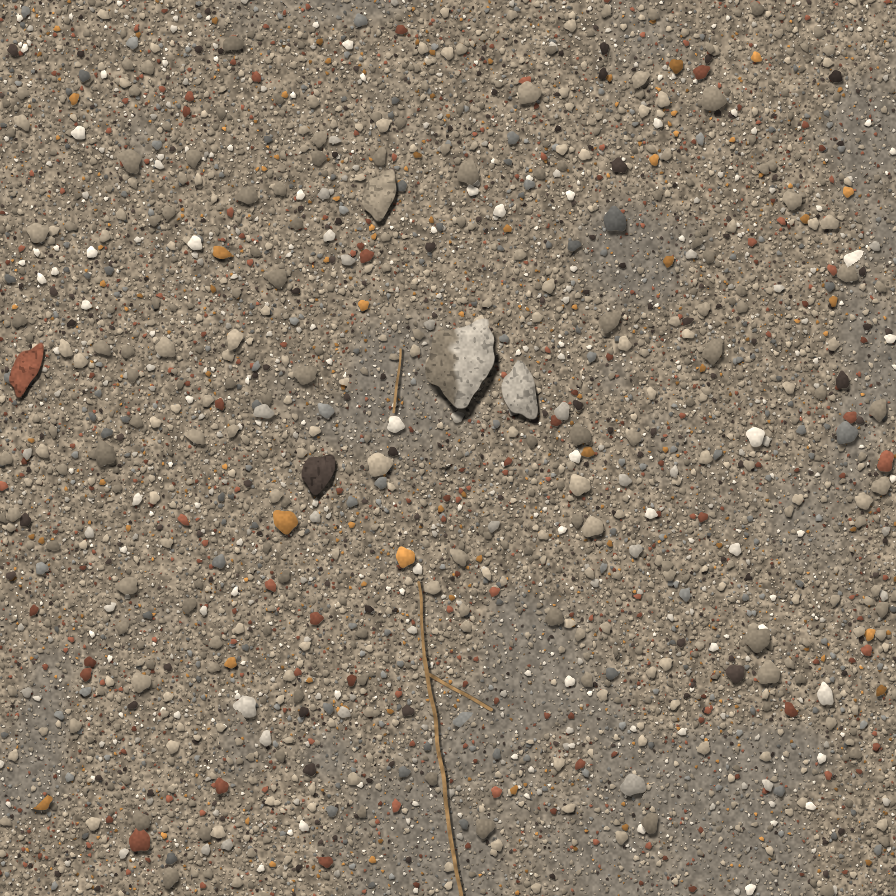
Write a WebGL 2 fragment shader that draws this texture.

```glsl
#version 300 es
precision highp float;
precision highp int;

uniform vec2 u_resolution;
out vec4 fragColor;

const int   LAYERS         = 4;
const float FINEST_CELLS   = 190.0;  // grid cells across the canvas, finest layer
const float LAYER_SCALE    = 0.54;   // cell count ratio between layers
const float FINEST_DENSITY = 0.88;   // share of cells holding a grain
const float DENSITY_FALL   = 0.60;
const float SHADOW_DEPTH   = 0.56;
const vec2  LIGHT_DIR      = vec2(-0.34, 0.94);
const vec3  SOIL  = vec3(0.575, 0.520, 0.445);
const vec3  CLAY  = vec3(0.520, 0.485, 0.435);
const vec3  TAN   = vec3(0.645, 0.588, 0.505);
const vec3  PALE  = vec3(0.830, 0.785, 0.715);
const vec3  GREY  = vec3(0.500, 0.490, 0.465);
const vec3  RED   = vec3(0.530, 0.330, 0.255);
const vec3  OCHRE = vec3(0.690, 0.490, 0.270);
const vec3  DARK  = vec3(0.280, 0.240, 0.215);
const vec3  STRAW = vec3(0.620, 0.490, 0.330);

vec3 hash3(ivec3 key) {
    uvec3 x = uvec3(key) * 1664525u + 1013904223u;
    x.x += x.y * x.z; x.y += x.z * x.x; x.z += x.x * x.y;
    x ^= x >> 16u;
    x.x += x.y * x.z; x.y += x.z * x.x; x.z += x.x * x.y;
    return vec3(x >> 16u) / 65535.0;
}

float noise(vec2 p, int seed) {
    ivec2 i = ivec2(floor(p));
    vec2 f = fract(p);
    f = f * f * (3.0 - 2.0 * f);
    float a = hash3(ivec3(i, seed)).x;
    float b = hash3(ivec3(i + ivec2(1, 0), seed)).x;
    float c = hash3(ivec3(i + ivec2(0, 1), seed)).x;
    float d = hash3(ivec3(i + ivec2(1, 1), seed)).x;
    return mix(mix(a, b, f.x), mix(c, d, f.x), f.y);
}

vec2 rotate(vec2 p, float angle) {
    float c = cos(angle), s = sin(angle);
    return vec2(c * p.x + s * p.y, c * p.y - s * p.x);
}

// Relative distance to a lumpy ellipse: 1 on the outline
float pebbleDistance(vec2 p, vec2 radii, float angle, float phase) {
    vec2 q = rotate(p, angle) / radii;
    float a = atan(q.y, q.x);
    return length(q) * (1.0 + 0.10 * sin(3.0 * a + phase) + 0.06 * sin(5.0 * a - 2.0 * phase));
}

vec3 mineral(float pick, float brightness) {
    vec3 c = pick < 0.60 ? TAN : pick < 0.73 ? PALE : pick < 0.83 ? GREY
           : pick < 0.90 ? RED : pick < 0.94 ? OCHRE : DARK;
    return c * mix(0.76, 1.24, brightness);
}

// One layer of scattered grains with cast shadows
void addGrains(inout vec3 color, vec2 uv, float cells, float density, int seed) {
    vec2 p = uv * cells;
    ivec2 home = ivec2(floor(p));
    float pixel = cells / u_resolution.y;
    float shadow = 0.0, cover = 0.0;
    vec3 body = color;
    for (int y = -1; y <= 1; y++)
    for (int x = -1; x <= 1; x++) {
        ivec2 cell = home + ivec2(x, y);
        vec3 place = hash3(ivec3(cell, seed));
        if (place.z > density) continue;
        vec3 form = hash3(ivec3(cell, seed + 1));
        vec3 look = hash3(ivec3(cell, seed + 2));
        vec2 q = p - vec2(cell) - mix(vec2(0.12), vec2(0.88), place.xy);
        float radius = mix(0.20, 0.44, form.x * form.x);
        vec2 radii = radius * vec2(1.0, mix(0.60, 0.98, form.y));
        float angle = form.z * 6.2832, phase = look.z * 6.2832;
        float edge = 0.6 * pixel / radii.y;
        float d = pebbleDistance(q, radii, angle, phase);
        float ds = pebbleDistance(q + LIGHT_DIR * radius * 0.42, radii, angle, phase);
        shadow = max(shadow, 1.0 - smoothstep(0.85 - edge, 1.12 + edge, ds));
        float mask = 1.0 - smoothstep(1.0 - edge, 1.0 + edge, d);
        float lit = 1.0 + 0.25 * dot(q, LIGHT_DIR) / radius - 0.10 * d * d;
        body = mix(body, mineral(look.x, look.y) * lit, mask);
        cover = max(cover, mask);
    }
    color = mix(color * (1.0 - SHADOW_DEPTH * shadow), body, cover);
}

// A single large stone with a pitted surface
void addStone(inout vec3 color, vec2 uv, vec2 center, vec2 radii, float angle, vec3 tint, float crust) {
    vec2 q = uv - center;
    float size = min(radii.x, radii.y);
    float edge = 0.7 / (u_resolution.y * size);
    float rough = 0.16 * (noise(uv * 90.0, 71) - 0.5);
    float d = pebbleDistance(q, radii, angle, 1.3) + rough;
    float ds = pebbleDistance(q + LIGHT_DIR * size * 0.38, radii, angle, 1.3) + rough;
    color *= 1.0 - 0.72 * (1.0 - smoothstep(0.92, 1.08, ds));
    float pits = smoothstep(0.64, 0.86, noise(uv * 270.0, 73));
    float grain = mix(0.90, 1.08, noise(uv * 130.0, 74));
    float stain = crust * smoothstep(0.1, 0.3, -q.x / radii.x + rough * 2.0);
    vec3 surface = mix(tint, TAN * 0.9, stain) * grain * (1.0 - 0.25 * pits);
    surface *= 0.96 + 0.14 * dot(q / radii, LIGHT_DIR) - 0.10 * d * d;
    color = mix(color, surface, 1.0 - smoothstep(1.0 - edge, 1.0 + edge, d));
}

float segmentDistance(vec2 p, vec2 a, vec2 b) {
    vec2 ab = b - a;
    return length(p - a - ab * clamp(dot(p - a, ab) / dot(ab, ab), 0.0, 1.0));
}

void addTwig(inout vec3 color, vec2 uv, vec2 a, vec2 b, float width) {
    vec2 q = uv + vec2(0.0012 * (noise(uv * 30.0, 81) - 0.5) * 4.0, 0.0);
    float pixel = 0.7 / u_resolution.y;
    float ds = segmentDistance(q - vec2(0.0025, -0.0015), a, b);
    color *= 1.0 - 0.5 * (1.0 - smoothstep(width - pixel, width + 2.0 * pixel, ds));
    float d = segmentDistance(q, a, b);
    vec3 bark = STRAW * mix(0.8, 1.2, noise(uv * 120.0, 82));
    color = mix(color, bark, 1.0 - smoothstep(width - pixel, width + pixel, d));
}

void main() {
    vec2 uv = gl_FragCoord.xy / u_resolution.y;

    // Packed soil with smoother clay patches
    float patches = 0.65 * noise(uv * 7.0, 11) + 0.35 * noise(uv * 19.0, 12);
    float smoothness = smoothstep(0.48, 0.78, patches);
    float grit = 0.55 * (noise(uv * 270.0, 13) - 0.5) + 0.35 * (noise(uv * 110.0, 14) - 0.5);
    vec3 color = mix(SOIL, CLAY, smoothness) * (1.0 + grit * mix(0.85, 0.45, smoothness));

    // Grains from fine to coarse
    float cells = FINEST_CELLS, density = FINEST_DENSITY;
    for (int i = 0; i < LAYERS; i++) {
        addGrains(color, uv, cells, density * mix(1.0, 0.55, smoothness), 100 + 10 * i);
        cells *= LAYER_SCALE;
        density *= DENSITY_FALL;
    }

    // Dry stems, stones and a leaf
    addTwig(color, uv, vec2(0.468, 0.350), vec2(0.475, 0.265), 0.0016);
    addTwig(color, uv, vec2(0.475, 0.265), vec2(0.513, 0.000), 0.0022);
    addTwig(color, uv, vec2(0.480, 0.247), vec2(0.548, 0.208), 0.0019);
    addTwig(color, uv, vec2(0.447, 0.610), vec2(0.441, 0.540), 0.0013);
    addStone(color, uv, vec2(0.514, 0.597), vec2(0.036, 0.046), -0.45, PALE, 1.0);
    addStone(color, uv, vec2(0.581, 0.564), vec2(0.019, 0.030), 0.15, PALE * 0.95, 0.0);
    addStone(color, uv, vec2(0.424, 0.783), vec2(0.017, 0.027), -0.35, TAN * 1.12, 0.0);
    addStone(color, uv, vec2(0.355, 0.473), vec2(0.017, 0.022), -0.60, DARK * 1.25, 0.0);
    addStone(color, uv, vec2(0.029, 0.588), vec2(0.014, 0.029), -0.50, RED * 1.20, 0.0);

    // Fine surface speckle
    color *= 1.0 + 0.16 * (noise(uv * 400.0, 91) - 0.5);
    fragColor = vec4(clamp(color, 0.0, 1.0), 1.0);
}
```
